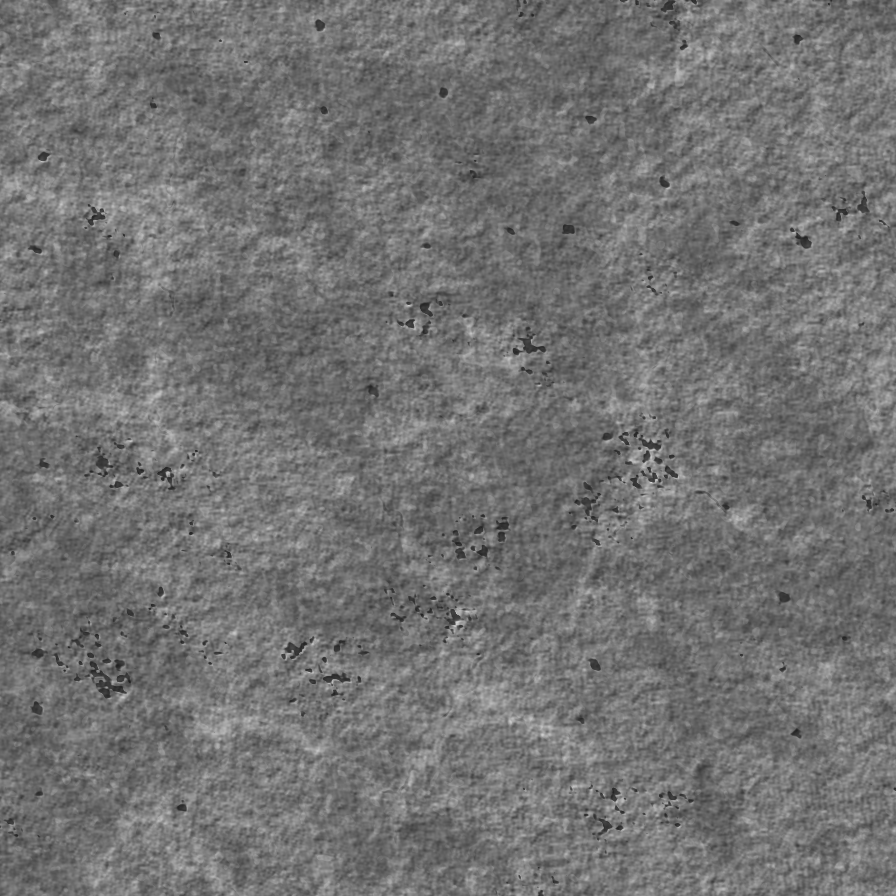
Write a Shadertoy shader that draws this texture.

```glsl
// Weathered grey stone: ragged dark patches on a paler rough crust, crossed by
// broken light veins and dotted with clustered dark pits. Layered value noise
// gives tone and height; the height is lit obliquely by a finite difference.

const float BASE_GREY      = 0.440;
const float PIT_GREY       = 0.19;
const float PATCH_CONTRAST = 0.058;
const float MOTTLE         = 0.14;
const float GRAIN          = 0.11;
const float FLECK_LIGHT    = 0.07;
const float VEIN_LIGHT     = 0.085;
const float CRACK_DARK     = 0.12;
const float RELIEF         = 0.70;
const float PIT_DEPTH      = 0.12;
const float PATCH_SCALE    = 7.0;
const float VEIN_SCALE     = 4.2;
const float RELIEF_SCALE   = 75.0;
const float CRUMB_SCALE    = 125.0;
const float CLUSTER_SCALE  = 9.0;
const float HOLE_SCALE     = 13.0;
const float HOLE_RARITY    = 0.80;
const float GRAIN_SCALE    = 233.0;
const vec2  TO_LIGHT       = vec2(-0.0017, 0.0018);
const mat2  TURN           = mat2(0.8, 0.6, -0.6, 0.8);

float hash(vec2 p) {
    return fract(sin(dot(p, vec2(127.1, 311.7))) * 43758.5453);
}

vec2 hash2(vec2 p) {
    return vec2(hash(p), hash(p + 57.3));
}

float noise(vec2 p) {
    vec2 i = floor(p), f = fract(p);
    f = f * f * (3.0 - 2.0 * f);
    float low  = mix(hash(i), hash(i + vec2(1, 0)), f.x);
    float high = mix(hash(i + vec2(0, 1)), hash(i + vec2(1, 1)), f.x);
    return mix(low, high, f.y);
}

float fbm(vec2 p, int octaves, float gain) {
    float sum = 0.0, total = 0.0, weight = 1.0;
    for (int i = 0; i < octaves; i++) {
        sum += weight * noise(p);
        total += weight;
        weight *= gain;
        p = TURN * p * 2.07 + 13.7;
    }
    return sum / total;
}

// Slightly flattened and tilted space, so the grain runs down to the right
vec2 bedding(vec2 p) {
    return vec2(p.x * 0.93, (p.y + 0.18 * p.x) * 1.08);
}

// Where the surface has crumbled
float crumbling(vec2 p) {
    return smoothstep(0.57, 0.76, fbm(bedding(p) * CLUSTER_SCALE + 31.0, 4, 0.58));
}

// Clustered crumbly pits plus single ragged holes, 0 to 1
float pits(vec2 p, float cluster) {
    vec2 q = TURN * bedding(p) * CRUMB_SCALE;
    float crumb = 0.6 * noise(q) + 0.4 * noise(TURN * q * 2.1);
    float level = mix(0.03, 0.39, cluster);
    float crumbs = 1.0 - smoothstep(level - 0.12, level + 0.03, crumb);

    vec2 cell = floor(p * HOLE_SCALE);
    vec2 centre = 0.2 + 0.6 * hash2(cell + 5.0);
    float size = (hash(cell + 91.0) - HOLE_RARITY) / (1.0 - HOLE_RARITY);
    float radius = mix(0.03, 0.085, size);
    float dist = length(fract(p * HOLE_SCALE) - centre) + 0.17 * (crumb - 0.5);
    float hole = 1.0 - smoothstep(radius - 0.03, radius + 0.015, dist);
    return max(crumbs, hole * step(0.0, size));
}

float height(vec2 p, float pit) {
    return fbm(bedding(p) * RELIEF_SCALE, 3, 0.58) - PIT_DEPTH * pit;
}

// Gap between the two nearest cell points; zero on the cell borders
float cellEdge(vec2 p) {
    vec2 i = floor(p), f = fract(p);
    float nearest = 9.0, second = 9.0;
    for (int y = -1; y <= 1; y++)
    for (int x = -1; x <= 1; x++) {
        vec2 o = vec2(x, y);
        float d = length(o + hash2(i + o) - f);
        second = min(second, max(nearest, d));
        nearest = min(nearest, d);
    }
    return second - nearest;
}

void mainImage(out vec4 fragColor, in vec2 fragCoord) {
    vec2 p = fragCoord / iResolution.y;

    // Tone: freckled patches, mottling, fine grain and pale flecks
    float crust = smoothstep(0.46, 0.54, fbm(bedding(p) * PATCH_SCALE, 7, 0.7));
    float grey = BASE_GREY + PATCH_CONTRAST * (crust - 0.5);
    grey += MOTTLE * (fbm(p * 36.0 + 7.0, 3, 0.6) - 0.5);
    grey += GRAIN * (noise(TURN * p * GRAIN_SCALE) - 0.5);
    grey += FLECK_LIGHT * smoothstep(0.64, 0.76, fbm(p * 95.0 + 23.0, 2, 0.6));

    // Broken veins along warped cell borders, with dark gaps inside
    vec2 warp = vec2(fbm(p * 9.0 + 3.0, 5, 0.6), fbm(p * 9.0 + 47.0, 5, 0.6)) - 0.5;
    float edge = cellEdge((p + 0.14 * warp) * VEIN_SCALE);
    float present = smoothstep(0.42, 0.58, fbm(p * 4.0 + 19.0, 3, 0.58));
    float ragged = 0.20 * (fbm(p * 50.0 + 11.0, 3, 0.7) - 0.5);
    float vein = present * (1.0 - smoothstep(0.02, 0.13, edge + ragged));
    float crack = 1.0 - smoothstep(0.008, 0.035, edge + 0.3 * ragged);
    crack *= present * smoothstep(0.54, 0.70, fbm(p * 30.0 + 71.0, 3, 0.7));
    grey += VEIN_LIGHT * vein - CRACK_DARK * crack;

    // Oblique light on the relief, stronger on crust and crumbled ground
    float cluster = crumbling(p);
    float pit = pits(p, cluster);
    vec2 lit = p + TO_LIGHT;
    float slope = height(p, pit) - height(lit, pits(lit, cluster));
    grey += RELIEF * (mix(0.75, 1.1, max(crust, vein)) + 0.4 * cluster) * slope;

    grey = mix(grey, PIT_GREY + 0.25 * slope, 0.88 * pit);
    fragColor = vec4(vec3(clamp(grey, 0.0, 1.0)), 1.0);
}
```
